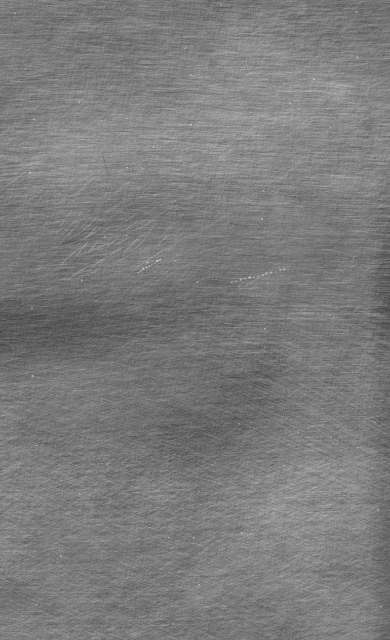
A Shadertoy shader for this texture:

```glsl
// Worn, brushed grey metal: soft cloudy tone under fine crossing streaks,
// with cellular fields of hairline scratches, pale smudges, specks and dents.
// Clouds are layered sines; lengths are in units of the canvas width.

const float BASE_GREY = 0.460;
const float CLOUD_GAIN = 0.024;
const float MOTTLE_GAIN = 0.060;
const float STREAK_GAIN = 0.064;
const float GRAIN_GAIN = 0.070;
const vec2 FINE_STREAK = vec2(34.0, 400.0);   // cells per width, along and across
const vec2 LONG_STREAK = vec2(5.0, 350.0);
const float HAIRLINE = 0.0010;                // half width of a scratch
const float SPECK_CELLS = 17.0;
const vec2 GOUGE_CENTER = vec2(0.27, 1.03);   // patch of steep, deep scratches

float hash(vec2 p) {
    vec3 q = fract(vec3(p.xyx) * 0.1031);
    q += dot(q, q.yzx + 33.33);
    return fract((q.x + q.y) * q.z);
}

vec2 hash2(vec2 p) { return vec2(hash(p), hash(p + 71.7)); }

float noise(vec2 p) {
    vec2 i = floor(p), f = fract(p);
    f = f * f * (3.0 - 2.0 * f);
    return mix(mix(hash(i), hash(i + vec2(1, 0)), f.x),
               mix(hash(i + vec2(0, 1)), hash(i + 1.0), f.x), f.y);
}

// Coordinates along and across a direction
vec2 turn(vec2 p, float a) {
    float c = cos(a), s = sin(a);
    return vec2(c * p.x + s * p.y, c * p.y - s * p.x);
}

float streaks(vec2 p, float angle, vec2 freq) {
    return noise(turn(p, angle) * freq + 40.0 * angle + 90.0) - 0.5;
}

float glow(vec2 p, vec2 center, vec2 size) {
    vec2 d = (p - center) / size;
    return exp(-dot(d, d));
}

float clouds(vec2 p) {
    float sum = 0.0, gain = 1.0;
    p *= 3.2;
    for (int i = 0; i < 5; i++) {
        p = turn(p, 0.9) * 1.6 + 0.7 * sin(p.yx * 1.3 + float(i));
        sum += gain * sin(p.x) * sin(p.y + 1.0);
        gain *= 0.72;
    }
    return sum;
}

// One bent hairline per elongated cell, with random tilt and strength
float scratches(vec2 p, float angle, vec2 cell, float tilt, float px) {
    vec2 q = turn(p, angle);
    vec2 id = floor(q / cell);
    float sum = 0.0;
    for (int y = -1; y <= 1; y++)
    for (int x = -1; x <= 1; x++) {
        vec2 n = id + vec2(x, y);
        vec2 r = hash2(n + 19.0 * angle + 200.0);
        float power = hash(n + 317.0);
        vec2 d = turn(q - (n + r) * cell, (hash(n + 133.0) - 0.5) * 2.0 * tilt);
        d.y += 0.5 * (r.x - 0.5) * d.x * d.x / cell.x;
        float reach = cell.x * mix(0.3, 0.9, r.y);
        float line = clamp((HAIRLINE * mix(0.5, 1.0, r.x) - abs(d.y)) / px + 0.5, 0.0, 1.0);
        sum += line * power * power * (1.0 - smoothstep(0.3 * reach, reach, abs(d.x)));
    }
    return sum;
}

// Sparse round marks, one candidate per cell
float spots(vec2 p, float cells, float density, vec2 size, float edge) {
    vec2 q = p * cells, id = floor(q);
    vec2 center = (id + 0.3 + 0.4 * hash2(id + 57.0)) / cells;
    float d = length((p - center) / (size * mix(0.5, 1.0, hash(id + 11.0))));
    return step(hash(id + 5.0), density) * (1.0 - smoothstep(1.0 - edge, 1.0 + edge, d));
}

// Row of small dents from a to b
float dents(vec2 p, vec2 a, vec2 b, float count, float px) {
    float span = length(b - a);
    vec2 q = turn(p - a, atan(b.y - a.y, b.x - a.x));
    float i = clamp(floor(q.x / span * count), 0.0, count - 1.0);
    vec2 r = hash2(vec2(i, count));
    vec2 center = vec2((i + 0.35 + 0.3 * r.x) * span / count, 0.003 * (r.y - 0.5));
    float radius = mix(0.0008, 0.0026, r.y);
    return clamp((radius - length((q - center) * vec2(0.7, 1.0))) / px + 0.5, 0.0, 1.0);
}

void mainImage(out vec4 fragColor, in vec2 fragCoord) {
    float px = 1.0 / iResolution.x;
    vec2 p = fragCoord * px;
    vec2 bent = p + vec2(0.0, 0.012 * sin(4.0 * p.x + 3.0 * p.y));
    float low = 1.0 - smoothstep(0.45, 0.95, p.y);

    // Broad light and dark areas
    float v = BASE_GREY + CLOUD_GAIN * clouds(p);
    v += MOTTLE_GAIN * (noise(turn(p, 0.2) * vec2(3.5, 8.0) + 20.0) - 0.5);
    v += 0.090 * glow(p, vec2(0.57, 1.37), vec2(0.36, 0.22));
    v += 0.060 * glow(p, vec2(0.78, 0.3), vec2(0.33, 0.35));
    v += 0.055 * glow(p, vec2(0.18, 1.24), vec2(0.12, 0.09));
    v -= 0.100 * glow(p, vec2(0.12, 0.80), vec2(0.35, 0.10));
    v -= 0.065 * glow(p, vec2(0.52, 0.55), vec2(0.25, 0.12));
    v -= 0.035 * glow(p, vec2(0.72, 1.64), vec2(0.15, 0.07));
    v -= 0.080 * smoothstep(0.93, 1.0, p.x) * (1.0 - smoothstep(0.9, 1.2, p.y));
    v += 0.040 * spots(p, 4.0, 0.3, vec2(0.05, 0.03), 0.7);

    // Brushed streaks, fanning out towards the bottom
    float fan = mix(0.06, 0.34, low);
    float brushed = 0.9 * streaks(bent, 0.02, LONG_STREAK) + streaks(bent, fan, FINE_STREAK)
                  + streaks(bent, -fan - 0.03, FINE_STREAK) + 0.6 * streaks(p, 1.35, FINE_STREAK)
                  + 0.7 * streaks(p, 0.65, FINE_STREAK);
    v += STREAK_GAIN * brushed * mix(0.7, 1.3, noise(p * 5.0));
    v += GRAIN_GAIN * (noise(p * 400.0) - 0.5);

    // Dense faint hairlines, then sparser and longer ones
    v += 0.080 * scratches(bent, -0.03, vec2(0.07, 0.009), 0.10, px) * mix(1.0, 0.6, low);
    v += 0.080 * scratches(bent, 0.18, vec2(0.06, 0.011), 0.17, px);
    v += 0.080 * scratches(bent, -0.28, vec2(0.06, 0.012), 0.18, px) * mix(0.4, 1.0, low);
    v -= 0.070 * scratches(bent, 0.03, vec2(0.08, 0.012), 0.10, px);
    v += 0.070 * scratches(bent, 0.4, vec2(0.09, 0.024), 0.25, px);
    v += 0.070 * scratches(p, 0.66, vec2(0.25, 0.06), 0.2, px);

    // Deep steep scratches gathered in the gouged patch, a few dark ones above
    float gouged = glow(p, GOUGE_CENTER, vec2(0.2, 0.13));
    v += 0.28 * scratches(p, 0.75, vec2(0.08, 0.014), 0.17, px) * gouged;
    v += 0.24 * scratches(p, 0.45, vec2(0.10, 0.014), 0.15, px) * gouged;
    v -= 0.20 * scratches(p, 1.75, vec2(0.1, 0.05), 0.25, px) * glow(p, vec2(0.27, 1.25), vec2(0.08));

    // Bright specks and dents
    v += 0.20 * spots(p, SPECK_CELLS, 0.12, vec2(0.0027), 0.6);
    v += 0.28 * dents(p, vec2(0.35, 0.94), vec2(0.415, 0.977), 9.0, px);
    v += 0.24 * dents(p, vec2(0.59, 0.916), vec2(0.735, 0.951), 13.0, px);

    fragColor = vec4(vec3(clamp(v, 0.0, 1.0)), 1.0);
}
```
